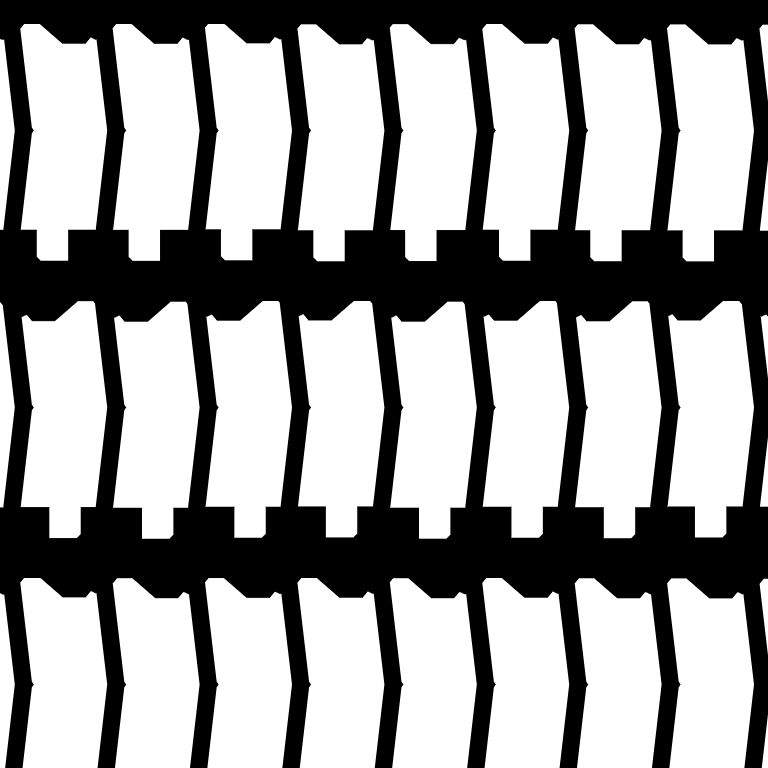
Reproduce this pattern procedurally as a Shadertoy shader.

```glsl
// Rows of white bent slats with notched ends, split by black chevron bars; odd rows mirror their ends.
#define CANVAS 768.0             // design units over the canvas height
#define PITCH vec2(92.4, 277.0)  // slat spacing across and down
#define ROW_TOP 24.0             // gap above the first row
#define BEND_Y 106.5             // depth of the bend
#define BODY_END 206.0           // lower edge of the slat body
#define TAB_END 237.0            // lower edge of the tab
#define TAB_X 52.0               // tab centre
#define TAB_HALF 15.7            // half the tab width
#define BAR_HALF 8.7             // half the bar width
#define MIRROR_SUM 116.5         // twice the mirror axis position
#define JITTER 0.8               // variation between slats

float hash(vec2 p) {
    vec3 q = fract(p.xyx * vec3(0.1031, 0.1030, 0.0973));
    q += dot(q, q.yzx + 33.33);
    return fract((q.x + q.y) * q.z);
}

// Centre line of the bent bar at depth y
float barCentre(float y) {
    float upper = mix(11.0, 23.5, clamp(y / BEND_Y, 0.0, 1.0));
    float lower = 11.5 * clamp((y - BEND_Y) / (BODY_END - BEND_Y), 0.0, 1.0);
    return upper - lower;
}

// Depth of the slat's top outline: chamfer, ramp, flat and small lip
float topOutline(float x) {
    float corner = 1.2 * max(24.0 - x, 0.0);
    float ramp = 20.0 * clamp((x - 39.0) / 23.0, 0.0, 1.0);
    float lip = 6.0 * clamp((x - 85.0) / 5.0, 0.0, 1.0);
    float lipFall = clamp((x - 91.0) * 0.5, 0.0, 2.0);
    return corner + ramp - lip + lipFall;
}

// Inside distance of the tab, with one bevelled lower corner
float tabShape(float x, float y) {
    float sides = TAB_HALF - abs(x - TAB_X);
    float ends = min(y - BODY_END + 6.0, TAB_END - y);
    float bevel = 0.7 * (x - TAB_X + TAB_HALF + TAB_END - y - 4.0);
    return min(min(sides, ends), bevel);
}

// Positive inside the white slats
float slats(vec2 p) {
    // Row and slat cell
    float row = floor((p.y - ROW_TOP) / PITCH.y);
    float y = p.y - ROW_TOP - row * PITCH.y;
    float centre = barCentre(y);
    float column = floor((p.x - centre) / PITCH.x);
    float fromBar = p.x - centre - column * PITCH.x;

    // Slight variation of each slat
    vec2 id = vec2(column, row) + 7.0;
    vec2 offset = JITTER * (2.0 * vec2(hash(id), hash(id + 41.0)) - 1.0);
    float x = fromBar + centre + offset.x;
    if (mod(row, 2.0) > 0.5) x = MIRROR_SUM - x;
    float yShift = y + offset.y;

    // Body between two bars, with a small burr at the bend
    float burr = 1.5 * max(0.0, 1.0 - abs(y - BEND_Y) / 3.0);
    float left = fromBar - BAR_HALF - burr;
    float right = PITCH.x - BAR_HALF - fromBar;
    float body = min(min(left, right), BODY_END - yShift);
    body = min(body, 0.8 * (yShift - topOutline(x)));
    return max(body, tabShape(x, yShift));
}

void mainImage(out vec4 fragColor, in vec2 fragCoord) {
    float pixel = CANVAS / iResolution.y;
    vec2 p = vec2(fragCoord.x, iResolution.y - fragCoord.y) * pixel;
    float white = clamp(slats(p) / pixel + 0.5, 0.0, 1.0);
    fragColor = vec4(vec3(white), 1.0);
}
```
